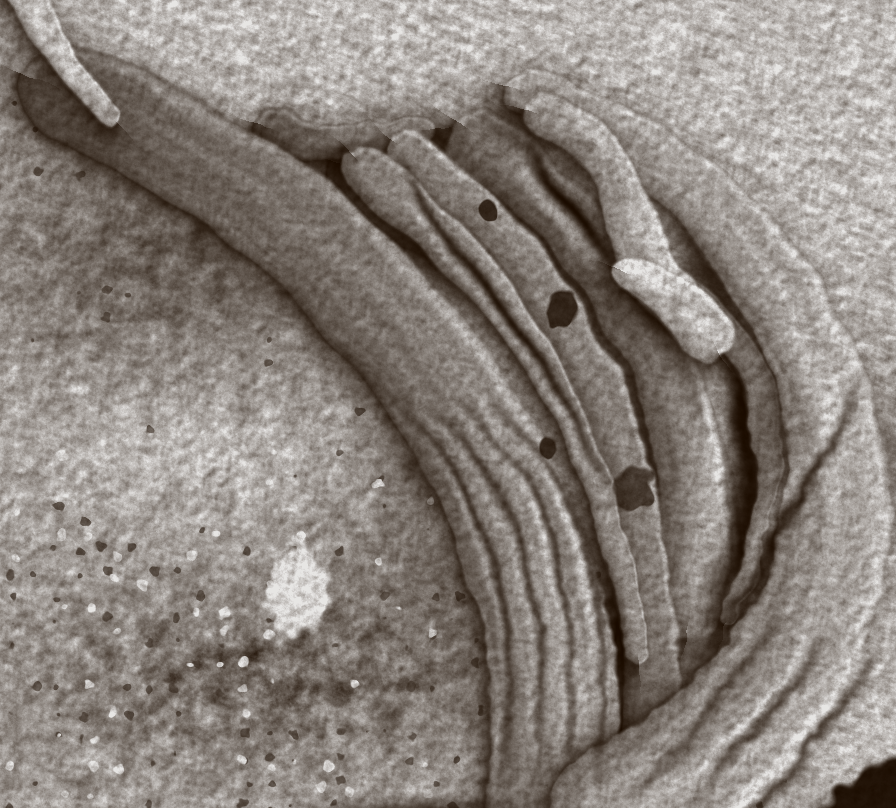
Give the GLSL for this texture, as a Shadertoy shader.

```glsl
// Crumpled, dusty cloth folded in curved bands over a pale weathered surface.

const float SPAN = 6.92; // canvas height in drawing units, y pointing down

vec2 hash2(vec2 p) {
  vec3 q = fract(p.xyx * vec3(.1031, .103, .0973));
  q += dot(q, q.yzx + 33.33);
  return fract((q.xx + q.yz) * q.zy);
}

float corner(vec2 cell, vec2 f, vec2 offset) {
  return dot(hash2(cell + offset) * 2. - 1., f - offset);
}

// Gradient noise
float noise(vec2 p) {
  vec2 i = floor(p), f = p - i, u = f * f * (3. - 2. * f);
  return mix(mix(corner(i, f, vec2(0)), corner(i, f, vec2(1, 0)), u.x),
             mix(corner(i, f, vec2(0, 1)), corner(i, f, vec2(1)), u.x), u.y);
}

float fbm(vec2 p) {
  float sum = 0., gain = 1.;
  for (int i = 0; i < 5; i++) {
    sum += gain * noise(p);
    p = mat2(1.6, 1.2, -1.2, 1.6) * p + 7.3;
    gain *= .62;
  }
  return sum;
}

float bump(float x) { return exp(-x * x); }

float blob(vec2 p, vec2 center, vec2 radius) { return bump(length((p - center) / radius)); }

// Cubic curve: x is signed distance (positive inside), y runs along it
vec2 curve(vec2 p, mat4x2 path) {
  vec2 start = path[0], best = vec2(1e3, 0);
  for (int i = 1; i <= 16; i++) {
    float t = float(i) / 16., k = 1. - t;
    vec2 end = path * vec4(k * k * k, 3. * k * k * t, 3. * k * t * t, t * t * t);
    vec2 e = end - start, w = p - start;
    float h = clamp(dot(w, e) / dot(e, e), 0., 1.), d = length(w - e * h);
    if (d < abs(best.x)) best = vec2(e.x * w.y < e.y * w.x ? -d : d, t + (h - 1.) / 16.);
    start = end;
  }
  return best;
}

// Rounded fold; shape holds start and end width, then start and end tone
float fold(float tone, vec2 p, mat4x2 path, vec4 shape) {
  vec2 s = curve(p, path), size = mix(shape.xz, shape.yw, s.y);
  float u = s.x / size.x, gap = abs(s.x) - size.x;
  float shadow = exp(-max(gap, 0.) / .13) * (u > 0. ? .72 : .2);
  float grain = noise(s * vec2(7, 3) + path[0] * 5.) + .6 * noise(s * vec2(17, 6) + path[1]);
  float body = .62 + .42 * sqrt(max(1. - u * u, 0.)) - .16 * u;
  float lit = size.y * (body + .3 * grain) + .17 * bump((u + .85) / .13);
  float soft = .015 + SPAN / iResolution.y;
  return mix(tone * (1. - shadow), lit, smoothstep(-soft, soft, -gap));
}

// Tapered dark groove with a bright ridge on its inner side
float crease(float tone, vec2 p, mat4x2 path, float width, float depth) {
  vec2 s = curve(p, path);
  float x = s.x / width, cut = depth * sqrt(max(sin(3.1416 * s.y), 0.));
  return tone * (1. - cut * bump(x)) + .2 * cut * bump(x - 2.);
}

// Irregular filled spot
float spot(vec2 p, vec2 center, vec2 radius) {
  return smoothstep(-.15, .15, 1. - length((p - center) / radius) - .7 * noise(p * 9.));
}

// Scattered chips, one candidate per cell
float flecks(vec2 p, float density) {
  vec2 cell = floor(p), rnd = hash2(cell + 19.);
  float d = length(p - cell - .3 - .4 * hash2(cell)) + .2 * noise(p * 4.);
  return step(rnd.x, density) * smoothstep(0., .08, .1 + .16 * rnd.y - d);
}

float groundTone(vec2 p) {
  float upper = smoothstep(-.4, .6, p.x - p.y - .2), low = smoothstep(3.6, 5.2, p.y);
  float v = mix(.61, .72, upper);
  v -= .24 * blob(p, vec2(1.4, 2.2), vec2(1.5, .9)) + .14 * blob(p, vec2(3.6, 4.6), vec2(.7, 1.2));
  v -= blob(p, vec2(2.2, 5.8), vec2(1.9, .75)) * (.2 + .35 * fbm(p * 4.));
  v += .11 * blob(p, vec2(1.5, 3.9), vec2(1.3, .5)) - .2 * blob(p, vec2(7.7, 4), vec2(.35, .9));
  vec2 streak = vec2(p.x + .4 * p.y, p.y - .38 * p.x) * vec2(3, 9);
  v += .2 * mix(fbm(p * 5.), fbm(streak), upper);
  v = mix(v, .22, .8 * flecks(p * 5., .08 + .25 * low) * (1. - upper));
  v = mix(v, .8, flecks(p * 4.5 + 17., .25 * low));
  return mix(v, .84, spot(p, vec2(2.55, 5.05), vec2(.27, .37)));
}

float clothTone(float v, vec2 p) {
  // Back layer, recess and middle folds
  v = fold(v, p, mat4x2(3.3,1.55, 5.2,2, 6.7,4.4, 5.3,6.7), vec4(.5, .5, .4, .44));
  v = fold(v, p, mat4x2(2.4,1.12, 2.8,1.3, 3.1,1.2, 3.6,1.12), vec4(.2, .14, .3, .55));
  v = fold(v, p, mat4x2(4.1,1.2, 5.2,2, 6.2,3.4, 5.9,5.2), vec4(.28, .3, .44, .5));
  v = fold(v, p, mat4x2(3.5,1.3, 4.9,2.4, 5.6,3.7, 5.6,6.3), vec4(.2, .24, .5, .48));
  v = fold(v, p, mat4x2(3.15,1.45, 4.2,2.4, 5.1,3.2, 5.45,5.6), vec4(.22, .1, .46, .5));
  // Broad front band
  v = fold(v, p, mat4x2(.6,.8, 2.75,1.65, 5.1,3.9, 4.75,7.2), vec4(.42, .58, .34, .57));
  // Deep gap, inner pleat, outer roll and pale tongue
  v = crease(v, p, mat4x2(5.8,1.8, 6.6,3.1, 6.5,4.3, 6.1,5.6), .13, .85);
  v = fold(v, p, mat4x2(5.9,2.5, 6.8,3.2, 6.7,4.2, 6.25,5.3), vec4(.15, .08, .52, .5));
  v = fold(v, p, mat4x2(4.5,.8, 7.1,1.6, 8.57,5.2, 5.3,7), vec4(.2, .62, .6, .6));
  v = fold(v, p, mat4x2(4.65,1, 5.5,1.2, 5.3,2.2, 5.75,2.5), vec4(.2, .25, .52, .74));
  v = fold(v, p, mat4x2(5.4,2.35, 5.6,2.4, 5.9,2.6, 6.05,2.85), vec4(.15, .25, .74, .68));
  v = crease(v, p, mat4x2(4.5,1.2, 4.7,1.6, 5,1.9, 5.3,2.35), .07, .9);
  // Fine pleats on the band and the roll
  v = crease(v, p, mat4x2(3.4,1.3, 3.8,2.3, 4.7,2.8, 5.2,4.2), .045, .8);
  v = crease(v, p, mat4x2(7.4,3.2, 7,4.1, 6.6,4.7, 6.2,5.4), .06, .7);
  for (float i = 0.; i < 4.; i++) {
    v = crease(v, p - vec2(.27, 0) * i, mat4x2(3.35,3.4, 4.2,4.2, 4.5,5, 4.3,6.8), .04, .55);
    if (i < 3.) v = crease(v, p - vec2(.42, .16) * i, mat4x2(6.7,5.2, 6.5,5.7, 6,6.1, 5.4,6.9), .06, .5);
  }
  // Pale torn flap and worn holes
  v = fold(v, p, mat4x2(.2,-.1, .4,.3, .6,.6, .95,1), vec4(.18, .08, .75, .6));
  float holes = spot(p, vec2(4.82, 2.66), vec2(.12, .16)) + spot(p, vec2(4.69, 3.85), vec2(.08));
  holes += .7 * spot(p, vec2(5.42, 4.2), vec2(.18)) + spot(p, vec2(4.17, 1.8), vec2(.08));
  return mix(v, .1, min(holes, .9));
}

void mainImage(out vec4 fragColor, in vec2 fragCoord) {
  vec2 p = vec2(fragCoord.x, iResolution.y - fragCoord.y) * SPAN / iResolution.y;
  vec2 bent = p + .09 * vec2(noise(p * 2.3), noise(p * 2.3 + 41.));
  bent += .04 * noise(p * 9.);
  float tone = clothTone(groundTone(p), bent);
  // Dark corner and lower edge
  tone = mix(tone, .07, smoothstep(-.08, .12, p.x + 1.6 * p.y - 18. + .3 * noise(p * 6.)));
  tone *= 1. - .75 * blob(p, vec2(3.6, 6.98), vec2(.8, .12));
  // Dust relief lit from above
  float dust = fbm(p * 11.), relief = dust - fbm(p * 11. + vec2(.25, .4));
  tone = clamp(tone * (1. + .18 * relief + .22 * dust), .04, .9);
  vec3 color = tone + vec3(.06, 0, -.05) * (1. - tone);
  fragColor = vec4(clamp(color, 0., 1.), 1);
}
```
